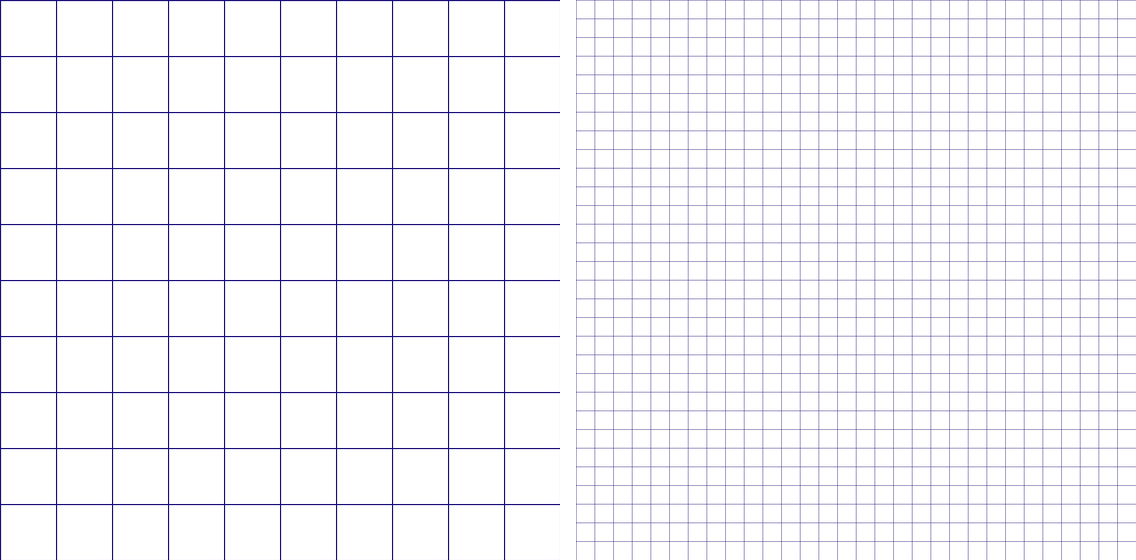
Left: one tile. Right: repeated 3 by 3.
Write a Shadertoy shader that draws this pattern.

```glsl
#define CELLS 10.0
#define LINE_WIDTH 0.001953
#define HALO_WIDTH 0.003906
#define PAPER vec3(1.0)
#define HALO_INK vec3(0.97, 0.95, 1.0)
#define COLUMN_INK vec3(0.08, 0.07, 0.44)
#define ROW_INK vec3(0.09, 0.05, 0.46)
#define CROSSING_INK vec3(0.07, 0.05, 0.61)

// Distance to the nearest rule on each axis; rules start on whole pixels to stay crisp
vec2 ruleDistance(vec2 p) {
    vec2 index = floor((p - 0.5 * LINE_WIDTH) * CELLS + 0.5);
    vec2 start = floor(index / CELLS * iResolution.xy + 0.5) / iResolution.xy;
    return abs(p - start - 0.5 * LINE_WIDTH);
}

// Antialiased coverage of a band, fading when it is thinner than a pixel
vec2 bandCoverage(vec2 dist, float width) {
    vec2 edge = 0.5 + (0.5 * width - dist) * iResolution.xy;
    return clamp(edge, vec2(0.0), min(vec2(1.0), width * iResolution.xy));
}

void mainImage(out vec4 fragColor, in vec2 fragCoord) {
    // Cells are counted from the top left corner
    vec2 p = fragCoord / iResolution.xy;
    p.y = 1.0 - p.y;

    vec2 dist = ruleDistance(p);
    vec2 rule = bandCoverage(dist, LINE_WIDTH);
    vec2 halo = bandCoverage(dist, HALO_WIDTH);

    // Faint bleed, then columns, rows and their brighter crossings
    vec3 color = mix(PAPER, HALO_INK, max(halo.x, halo.y));
    color = mix(color, COLUMN_INK, rule.x);
    color = mix(color, ROW_INK, rule.y);
    color = mix(color, CROSSING_INK, rule.x * rule.y);

    fragColor = vec4(color, 1.0);
}
```
